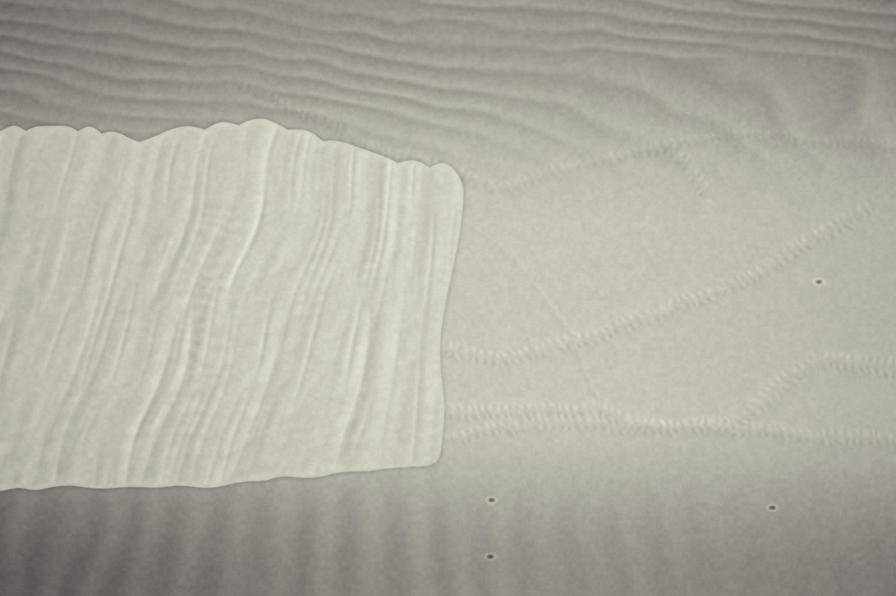
Reproduce this texture procedurally as a WebGL 2 fragment shader.

```glsl
#version 300 es
precision highp float;
// Pale sand dune: wind ripples on top, a slumped fluted slab at left, and animal trails.
uniform vec2 u_resolution;
out vec4 fragColor;

const vec3 SHADOW_SAND = vec3(0.48, 0.46, 0.44);
const vec3 SUNLIT_SAND = vec3(0.83, 0.82, 0.76);
const float TAU = 6.28319;

float hash(vec2 p) {
  vec3 q = fract(vec3(p.xyx) * 0.1031);
  q += dot(q, q.yzx + 33.33);
  return fract((q.x + q.y) * q.z);
}

float noise(vec2 p) {
  vec2 i = floor(p), f = fract(p);
  f = f * f * (3.0 - 2.0 * f);
  return mix(mix(hash(i), hash(i + vec2(1, 0)), f.x),
             mix(hash(i + vec2(0, 1)), hash(i + vec2(1, 1)), f.x), f.y);
}

float ridge(vec2 p) {
  return 1.0 - abs(2.0 * noise(p) - 1.0);
}

float band(float lo, float hi, float x) {
  return smoothstep(lo, hi, x);
}

float bump(float x, float center, float width) {
  float t = (x - center) / width;
  return exp(-t * t);
}

float smoothMax(float a, float b, float k) {
  float h = max(k - abs(a - b), 0.0);
  return max(a, b) + h * h / (4.0 * k);
}

// Signed distance to the slab, negative inside
float slabDistance(vec2 p) {
  float scallop = abs(sin(p.x * 42.0 + 3.0 * noise(p.xx * 9.0)));
  float top = 0.780 - 0.062 * band(0.43, 0.74, p.x) + 0.009 * scallop;
  top += 0.012 * bump(p.x, 0.43, 0.07) - 0.018 * bump(p.x, 0.23, 0.05);
  float bottom = 0.181 + 0.033 * band(0.25, 0.72, p.x) + 0.009 * (noise(p.xx * 17.0) - 0.5);
  float right = 0.736 + 0.040 * band(0.40, 0.68, p.y) + 0.008 * bump(p.y, 0.31, 0.06);
  float d = smoothMax(p.y - top, p.x - right, 0.045);
  return smoothMax(d, bottom - p.y, 0.035);
}

// Height of the flutes that run down the slab, rougher toward its foot
float fluteHeight(vec2 p) {
  float lean = 0.22 * (1.0 - band(0.45, 0.76, p.x)) + 0.08;
  float u = p.x - lean * (p.y - 0.5) + 0.022 * noise(p * vec2(7.0, 8.0));
  float broad = ridge(vec2(u * 27.0, p.y * 3.0));
  float fine = ridge(vec2(u * 62.0 + 9.0, p.y * 7.0));
  float rough = noise(vec2(u * 48.0, p.y * 62.0)) * (1.1 - p.y);
  return broad + 0.42 * fine + 0.38 * rough;
}

float slabRelief(vec2 p) {
  vec2 e = vec2(0.0026, -0.0016);
  float relief = 0.15 * (fluteHeight(p + e) - fluteHeight(p - e));
  float u = p.x - 0.24 * (p.y - 0.5);
  float rungs = sin(TAU * (p.y + 0.15 * p.x + 0.025 * noise(p * 26.0)) / 0.021);
  float steps = bump(u, 0.355, 0.045) * band(0.24, 0.32, p.y) * (1.0 - band(0.64, 0.72, p.y));
  return relief + 0.022 * rungs * steps * noise(p * 31.0);
}

// Wind ripples with one sharp flank, steeper toward the lower right
float ripples(vec2 p) {
  float tilt = 0.12 * p.x + 0.9 * max(p.x - 0.5, 0.0) * max(0.9 - p.y, 0.0);
  float warp = 0.034 * noise(p * vec2(5.0, 9.0)) + 0.014 * noise(p * vec2(15.0, 22.0));
  float phase = TAU * (p.y + tilt + warp) / 0.031;
  float strength = (0.5 + 0.9 * noise(p * vec2(8.0, 17.0) + 5.0)) * band(0.66, 0.84, p.y);
  return 0.035 * strength * sin(phase + 0.6 * sin(phase));
}

// Soft ridges fanning out below the slab
float lowerRidges(vec2 p) {
  float u = p.x - 0.45 * (0.75 - p.x) * p.y + 0.03 * noise(p * vec2(7.0, 9.0));
  float fade = (1.0 - band(0.12, 0.23, p.y)) * (1.0 - 0.6 * band(0.6, 1.0, p.x));
  return 0.025 * fade * sin(TAU * u / 0.077) * (0.3 + noise(vec2(u * 11.0, p.y * 8.0)));
}

// Relief along one stretch from a to b: a pressed groove with two rows of prints
float trail(vec2 p, vec2 a, vec2 b, float width, float prints) {
  vec2 dir = normalize(b - a);
  float along = dot(p - a, dir), len = length(b - a);
  float across = dot(p - a, vec2(-dir.y, dir.x)) + 0.01 * (noise(p * 22.0) - 0.5);
  float ends = band(-0.006, 0.006, along) * (1.0 - band(len - 0.006, len + 0.006, along));
  float rows = bump(abs(across), 0.6 * width, 0.45 * width);
  float steps = sin(TAU * (along + 0.2 * across + 0.008 * noise(p * 70.0)) / 0.0135);
  float groove = across / width * bump(across, 0.0, width);
  return ends * (prints * steps * rows * (0.4 + noise(p * 55.0)) + 0.035 * groove);
}

float bentTrail(vec2 p, vec2 a, vec2 b, vec2 c, vec2 d, float width, float prints) {
  return trail(p, a, b, width, prints) + trail(p, b, c, width, prints) + trail(p, c, d, width, prints);
}

float allTrails(vec2 p) {
  float t = bentTrail(p, vec2(0.40, 0.86), vec2(0.64, 0.745), vec2(0.75, 0.725), vec2(0.83, 0.682), 0.009, 0.018);
  t += bentTrail(p, vec2(0.83, 0.682), vec2(0.96, 0.72), vec2(1.22, 0.778), vec2(1.52, 0.752), 0.009, 0.018);
  t += bentTrail(p, vec2(1.115, 0.755), vec2(1.15, 0.715), vec2(1.182, 0.675), vec2(1.168, 0.638), 0.012, 0.025);
  t += bentTrail(p, vec2(0.74, 0.418), vec2(0.836, 0.395), vec2(0.96, 0.424), vec2(1.09, 0.468), 0.013, 0.03);
  t += bentTrail(p, vec2(1.09, 0.468), vec2(1.25, 0.531), vec2(1.36, 0.596), vec2(1.46, 0.652), 0.012, 0.03);
  t += bentTrail(p, vec2(0.77, 0.633), vec2(0.87, 0.56), vec2(0.955, 0.434), vec2(1.0, 0.326), 0.005, 0.004);
  t += bentTrail(p, vec2(0.745, 0.307), vec2(0.86, 0.311), vec2(1.0, 0.312), vec2(1.1, 0.277), 0.013, 0.034);
  t += bentTrail(p, vec2(1.1, 0.277), vec2(1.23, 0.29), vec2(1.37, 0.4), vec2(1.52, 0.378), 0.014, 0.034);
  return t + bentTrail(p, vec2(0.75, 0.265), vec2(0.88, 0.288), vec2(1.22, 0.28), vec2(1.52, 0.257), 0.012, 0.026);
}

void main() {
  vec2 p = gl_FragCoord.xy / u_resolution * vec2(1.5, 1.0);
  float edge = 1.0 / u_resolution.y;
  float side = (p.x - 0.85) / 0.75;
  float vignette = 0.11 * side * side;
  // Open sand
  float sand = 0.785 - vignette - 0.18 * band(0.6, 1.0, p.y) - 0.22 * (1.0 - band(0.0, 0.33, p.y));
  sand -= 0.06 * (1.0 - band(0.1, 0.85, p.x)) * (1.0 - band(0.15, 0.25, p.y));
  sand += ripples(p) + lowerRidges(p) + allTrails(p);
  // Slab with a narrow lit rim and a thin contact shadow
  float d = slabDistance(p);
  float slab = 0.82 - 0.6 * vignette - 0.03 * (1.0 - band(0.18, 0.4, p.y));
  slab += slabRelief(p) * band(0.0, 0.012, -d) + 0.015 * bump(d, -0.006, 0.006);
  sand -= 0.07 * bump(d, 0.0, 0.005);
  float light = mix(sand, slab, 1.0 - band(-edge, edge, d));
  // Pebbles and grain
  vec2 pebbles[4] = vec2[4](vec2(0.823, 0.161), vec2(0.821, 0.066), vec2(1.293, 0.148), vec2(1.371, 0.527));
  for (int i = 0; i < 4; i++) {
    float r = length((p - pebbles[i]) * vec2(0.65, 1.0));
    light += 0.1 * bump(r, 0.005, 0.002) - 0.28 * bump(r, 0.0, 0.0035);
  }
  light += 0.03 * (noise(p * 130.0) - 0.5) + 0.024 * (noise(p * 300.0) - 0.5);
  fragColor = vec4(mix(SHADOW_SAND, SUNLIT_SAND, (light - 0.48) / 0.35), 1.0);
}
```
